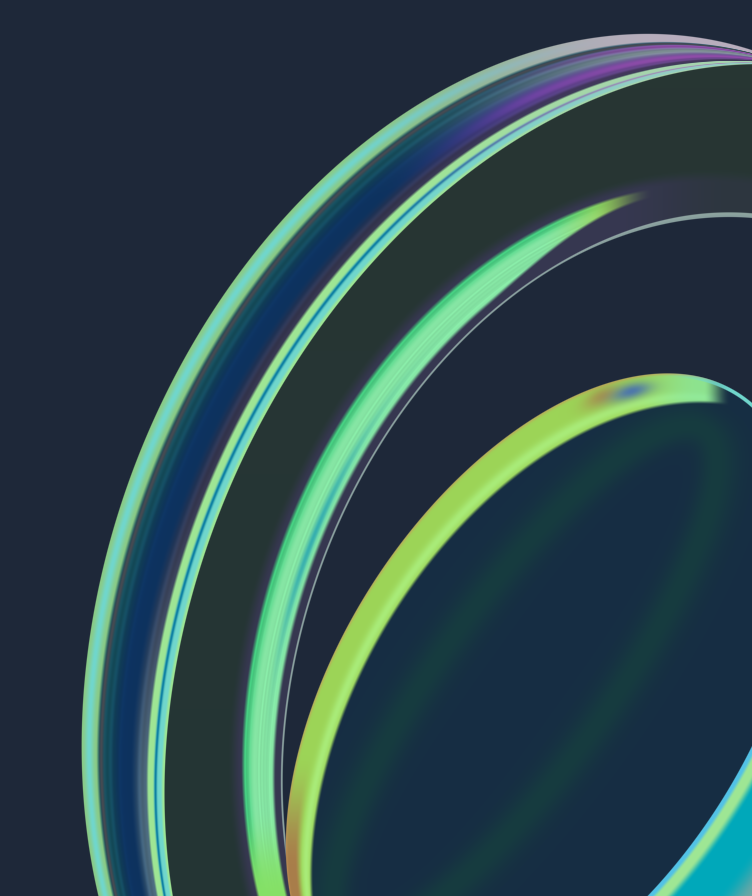
Give the GLSL for this background, as a Shadertoy shader.

```glsl
// Glossy iridescent ring around a tilted lens, cropped on a dark navy backdrop.

const vec3 BACKDROP = vec3(0.118, 0.157, 0.224);
const vec3 FACE     = vec3(0.140, 0.208, 0.205);
const vec3 LENS     = vec3(0.088, 0.178, 0.262);
const vec3 DUSK     = vec3(0.212, 0.215, 0.315);
const vec3 TEAL     = vec3(0.080, 0.300, 0.360);
const vec3 NAVY     = vec3(0.050, 0.195, 0.370);
const vec3 SLATE    = vec3(0.300, 0.420, 0.500);
const vec3 VIOLET   = vec3(0.560, 0.300, 0.660);
const vec3 SILVER   = vec3(0.560, 0.650, 0.620);
const vec3 MINT     = vec3(0.530, 0.910, 0.650);
const vec3 EMERALD  = vec3(0.270, 0.800, 0.500);
const vec3 AQUA     = vec3(0.440, 0.840, 0.800);
const vec3 PALE     = vec3(0.620, 0.900, 0.580);
const vec3 LIME     = vec3(0.610, 0.830, 0.340);
const vec3 AMBER    = vec3(0.660, 0.490, 0.290);
const vec3 CYAN     = vec3(0.000, 0.660, 0.730);
const float STREAKS = 26.0;      // streaks across a band
const float STREAK_DEPTH = 0.10;

float hash(float n) {
    n = fract(n * 0.1031);
    n *= n + 33.33;
    return fract(n * (n + n));
}

float noise(float x) {
    float f = fract(x);
    return mix(hash(floor(x)), hash(floor(x) + 1.0), f * f * (3.0 - 2.0 * f));
}

float peak(float x, float centre, float width) {
    float k = (x - centre) / width;
    return exp(-k * k);
}

float cover(float d) {
    float px = 0.8 / iResolution.y;
    return 1.0 - smoothstep(-px, px, d);
}

// Approximate distance to an ellipse given its leftmost and topmost points and its lean
float ellipse(vec2 p, vec2 left, vec2 top, float lean) {
    vec2 size = (top - left) / (1.0 + lean);
    vec2 u = (p - vec2(left.x + size.x, top.y - size.y)) / size;
    float norm = 1.0 - lean * lean;
    float k = sqrt((dot(u, u) - 2.0 * lean * u.x * u.y) / norm);
    vec2 g = (u - lean * u.yx) / (norm * size);
    return k * (k - 1.0) / max(length(g), 1e-4);
}

// Position between two nested edges: 0 at the outer one, 1 at the inner one
float across(float outer, float inner) {
    return -outer / max(inner - outer, 1e-4);
}

vec3 bevel(float t, vec2 p) {
    float top = smoothstep(0.40, 0.76, p.x);
    float low = 1.0 - smoothstep(0.05, 0.50, p.y);
    vec3 c = mix(TEAL, NAVY, smoothstep(0.30, 0.48, t));
    c = mix(c, mix(DUSK, SLATE, low), smoothstep(0.58, 0.74, t));
    c = mix(c, SILVER, top * peak(t, 0.42, 0.13) * 0.9);
    c = mix(c, mix(vec3(0.26, 0.22, 0.60), VIOLET, top),
            smoothstep(0.42, 0.60, p.x) * peak(t, 0.60, 0.11));
    c = mix(c, VIOLET, top * top * peak(t, 0.30, 0.06));
    c *= 1.0 + 2.0 * STREAK_DEPTH * (noise(t * STREAKS) - 0.5);
    // outer rim
    vec3 rim = mix(PALE * 0.88, AQUA, peak(t, 0.09, 0.05));
    rim = mix(rim, mix(SILVER, vec3(0.72, 0.68, 0.74), top), smoothstep(0.35, 0.70, p.x));
    c = mix(c, vec3(0.27, 0.29, 0.32), peak(t, 0.235, 0.025));
    c = mix(rim, c, smoothstep(0.17, 0.22, t));
    // inner rim with a thin dark groove
    vec3 lip = mix(PALE, AQUA, smoothstep(0.85, 0.91, t));
    lip = mix(lip, mix(vec3(0.05, 0.50, 0.64), VIOLET, top), peak(t, 0.89, 0.018));
    lip = mix(lip, PALE, smoothstep(0.95, 0.99, t));
    lip = mix(lip, SILVER * 1.2, 0.6 * top);
    return mix(c, lip, smoothstep(0.77, 0.81, t));
}

vec3 innerGlow(float t, vec2 p) {
    vec3 c = mix(EMERALD, MINT, smoothstep(0.08, 0.32, t));
    c *= 1.0 + STREAK_DEPTH * (noise(t * STREAKS + 7.0) - 0.6);
    c = mix(c, vec3(0.14, 0.64, 0.70), 0.8 * peak(t, 0.62, 0.08) * peak(p.y, 0.40, 0.12));
    c = mix(c, LIME, smoothstep(0.60, 0.70, p.x));
    return mix(c, vec3(0.52, 0.88, 0.40), 1.0 - smoothstep(0.0, 0.10, p.y));
}

vec3 lensRim(float t, vec2 p) {
    vec3 c = mix(LIME, vec3(0.66, 0.92, 0.47), peak(t, 0.78, 0.16));
    c = mix(c, AMBER, (1.0 - smoothstep(0.03, 0.16, p.y)) * (1.0 - smoothstep(0.35, 0.65, t)));
    c = mix(c, MINT, smoothstep(0.70, 0.78, p.x) * 0.7);
    c = mix(c, AMBER, 0.7 * peak(p.x, 0.672, 0.020) * peak(t, 0.30, 0.25));
    c = mix(c, vec3(0.27, 0.43, 0.70), 0.9 * peak(p.x, 0.705, 0.022) * peak(t, 0.40, 0.22));
    return mix(c, AMBER * 1.2, 0.6 * peak(t, 0.0, 0.06));
}

void mainImage(out vec4 fragColor, in vec2 fragCoord) {
    vec2 p = fragCoord / iResolution.y;
    float ring  = ellipse(p, vec2(0.0911, 0.1667), vec2(0.7227, 0.9622), 0.2035);
    float face  = ellipse(p, vec2(0.1836, 0.1146), vec2(0.8464, 0.9284), 0.25);
    float glow  = ellipse(p, vec2(0.2702, 0.1471), vec2(0.7943, 0.7956), 0.15);
    float hole  = ellipse(p, vec2(0.3145, 0.1276), vec2(0.8138, 0.7604), 0.205);
    float lens  = ellipse(p, vec2(0.3190, 0.0560), vec2(0.7448, 0.5833), 0.47);
    float glass = ellipse(p, vec2(0.3477, 0.0234), vec2(0.7813, 0.5508), 0.38);
    float sheen = ellipse(p, vec2(0.3711, -0.0026), vec2(0.7682, 0.5247), 0.85);

    // ring: bevel, flat face, inner glow
    vec3 col = mix(BACKDROP, bevel(across(ring, face), p), cover(ring));
    col = mix(col, mix(FACE, vec3(0.155, 0.210, 0.200), p.y), cover(face));
    col = mix(col, DUSK, (1.0 - smoothstep(0.0, 0.016, glow)) * (1.0 - 0.6 * smoothstep(0.68, 0.82, p.x)));
    float t = across(glow, hole);
    float reach = 0.80 - 0.55 * smoothstep(0.54, 0.73, p.x);
    float lit = smoothstep(-0.03, 0.08, t) * (1.0 - smoothstep(reach - 0.06, reach + 0.05, t));
    col = mix(col, innerGlow(t, p), lit * (1.0 - smoothstep(0.66, 0.73, p.x)));

    // opening with a hairline edge
    col = mix(col, BACKDROP, cover(hole));
    float hair = 0.0010 + 0.0016 * smoothstep(0.60, 0.80, p.x);
    col = mix(col, SILVER * 1.2, 0.75 * cover(abs(hole) - hair));

    // lens with faint sheen and coloured rim
    vec3 inside = LENS + vec3(0.0, 0.055, -0.015) * peak(sheen, 0.0, 0.022);
    col = mix(col, inside, cover(lens));
    float rimFade = 1.0 - smoothstep(0.785, 0.815, p.x);
    float rimMask = cover(lens) * smoothstep(-0.002, 0.003, glass) * rimFade;
    col = mix(col, lensRim(across(lens, glass), p), rimMask);
    col = mix(col, AQUA, cover(abs(lens + 0.002) - 0.002) * smoothstep(0.74, 0.82, p.x) * step(0.4, p.y));

    // bright wall beyond the lower right edge
    vec3 wall = mix(vec3(0.32, 0.76, 0.90), PALE, smoothstep(0.003, 0.008, lens));
    wall = mix(wall, CYAN, smoothstep(0.014, 0.024, lens));
    wall = mix(wall, SILVER, 0.8 * smoothstep(0.058, 0.090, lens));
    col = mix(col, wall, (1.0 - cover(lens)) * step(0.65, p.x) * step(p.y, 0.25));

    fragColor = vec4(col, 1.0);
}
```
